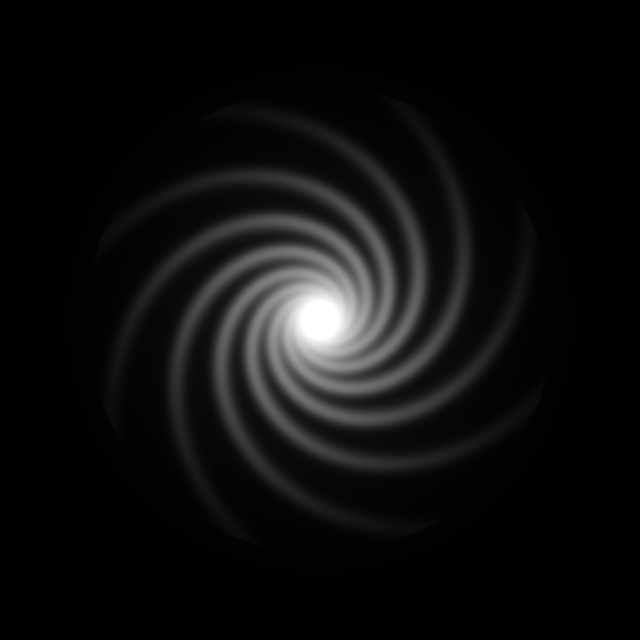
Reproduce this background procedurally as a WebGL 1 fragment shader.

```glsl
precision highp float;
// A pale spiral galaxy on black: eight soft logarithmic arms around a bright core.
// The angle is folded into one arm sector, turned into a distance across the arm,
// and shaded with Gaussian falloffs over a faint round haze.

uniform vec2 u_resolution;

#define ARM_COUNT 8.0
#define ARM_WINDING 2.1     // radians turned per unit of log radius
#define ARM_TIP_RADIUS 0.3646
#define ARM_TIP_ANGLE 2.021
#define ARM_WIDTH 0.0145
#define ARM_GLOW 0.51
#define ARM_FADE 0.224
#define CORE_GLOW 0.6
#define CORE_RADIUS 0.048
#define HAZE_GLOW 0.07
#define HAZE_RADIUS 0.21
#define HALO_EDGE 0.48

const float TAU = 6.2831853;

float gaussian(float x, float width) {
  float t = x / width;
  return exp(-t * t);
}

// Brightness across the arms: the nearest arm screened with its neighbour.
float spiralArms(vec2 p, float r) {
  float sector = TAU / ARM_COUNT;
  float armAngle = ARM_TIP_ANGLE + ARM_WINDING * log(r / ARM_TIP_RADIUS);
  float turn = atan(p.y, p.x) - armAngle;
  float offset = abs(mod(turn + 0.5 * sector, sector) - 0.5 * sector);

  // Convert the angular offset to a distance perpendicular to the spiral.
  float across = r / sqrt(1.0 + ARM_WINDING * ARM_WINDING);
  float nearArm = gaussian(across * offset, ARM_WIDTH);
  float nextArm = gaussian(across * (sector - offset), ARM_WIDTH);
  float ridges = 1.0 - (1.0 - nearArm) * (1.0 - nextArm);

  float tipCut = 1.0 - smoothstep(ARM_TIP_RADIUS - 0.003, ARM_TIP_RADIUS + 0.003, r);
  return ARM_GLOW * ridges * gaussian(r, ARM_FADE) * tipCut;
}

void main() {
  vec2 p = (gl_FragCoord.xy - 0.5 * u_resolution) / min(u_resolution.x, u_resolution.y);
  float r = max(length(p), 0.0001);

  // Round light: compact core, inner haze and a wide faint halo.
  float core = CORE_GLOW * gaussian(r, CORE_RADIUS);
  float haze = HAZE_GLOW * gaussian(r, HAZE_RADIUS);
  float halo = 0.02 * max(1.0 - r / HALO_EDGE, 0.0);

  float light = core + haze + halo + spiralArms(p, r);
  gl_FragColor = vec4(vec3(min(light, 1.0)), 1.0);
}
```
